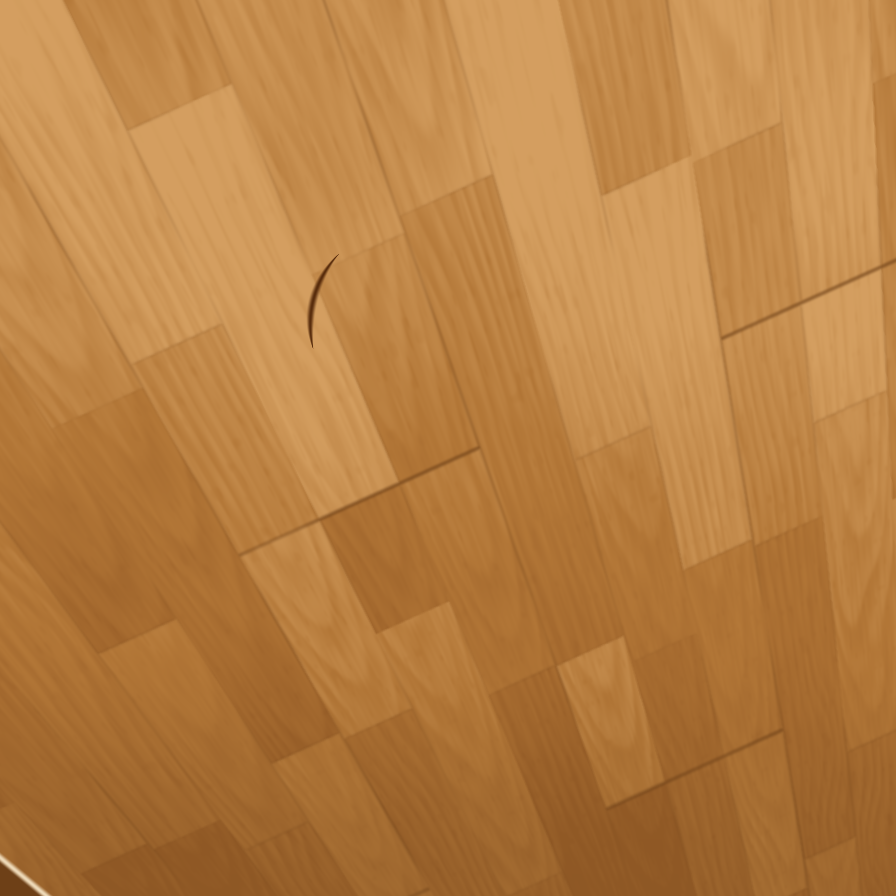
Reproduce this texture procedurally as a three.js fragment shader.

```glsl
// Worn three-strip laminate wood floor seen in tilted perspective.
varying vec2 vUv;

const vec2 VANISH = vec2(1.066, -1.018);   // where the long seams converge
const vec2 ACROSS = vec2(0.912, 0.41);     // direction of the end joints
const float STRIP = 0.0613;                // strip width on the floor
const float BOARD = 0.45;                  // board length on the floor

const vec3 DARK_WOOD = vec3(0.60, 0.37, 0.155);
const vec3 MID_WOOD = vec3(0.70, 0.465, 0.215);
const vec3 PALE_WOOD = vec3(0.83, 0.62, 0.375);
const vec3 SEAM = vec3(0.43, 0.25, 0.09);
const vec3 SCRATCH = vec3(0.32, 0.15, 0.03);
const vec3 TRIM = vec3(0.93, 0.85, 0.72);

float hash(vec2 p) {
  return fract(sin(dot(p, vec2(127.1, 311.7))) * 43758.5);
}

float noise(vec2 p) {
  vec2 i = floor(p), f = fract(p);
  f = f * f * (3.0 - 2.0 * f);
  return mix(mix(hash(i), hash(i + vec2(1.0, 0.0)), f.x),
             mix(hash(i + vec2(0.0, 1.0)), hash(i + vec2(1.0, 1.0)), f.x), f.y);
}

// Soft line of given half width around distance zero
float line(float dist, float halfWidth) {
  return 1.0 - smoothstep(0.0, halfWidth * 2.0, abs(dist));
}

vec3 woodColor(float tone) {
  vec3 c = mix(DARK_WOOD, MID_WOOD, clamp(tone * 2.0, 0.0, 1.0));
  return mix(c, PALE_WOOD, clamp(tone * 2.0 - 1.0, 0.0, 1.0));
}

// Growth rings, either straight or arched, with fine fibres; about -0.5 to 0.5
float grain(vec2 p, vec2 seed) {
  vec2 q = p + 37.0 * seed;
  float warp = noise(q * vec2(2.0, 0.5));
  float center = 0.3 + 0.4 * seed.y;
  float arched = 7.0 * (p.x - center) * (p.x - center) + 0.75 * p.y + 1.4 * warp;
  float straight = 6.0 * p.x + 2.2 * warp;
  float rings = fract(mix(straight, arched, step(0.45, seed.x)));
  float ringTone = smoothstep(0.0, 0.7, rings) - smoothstep(0.78, 1.0, rings);
  float fibre = noise(q * vec2(32.0, 2.2)) - 0.5;
  float fleck = smoothstep(0.72, 0.95, noise(q * vec2(24.0, 5.0)));
  float contrast = 0.2 + 0.35 * noise(q * vec2(1.5, 0.7) + 9.0);
  return (ringTone - 0.5) * contrast + 0.42 * fibre - 0.25 * fleck;
}

// Planks: three strips per board, three staves per strip
vec3 planks(vec2 uv) {
  vec2 rel = uv - VANISH;
  float depth = dot(rel, vec2(-ACROSS.y, ACROSS.x));
  float lengthwise = 1.0 / depth;
  float crosswise = (dot(rel, ACROSS) / depth - 0.148) / STRIP;

  float strip = floor(crosswise);
  float x = fract(crosswise);
  float row = floor((strip + 4.0) / 3.0);
  float odd = mod(row, 2.0);
  float along = (lengthwise - mix(0.624, 0.40, odd)) / BOARD;
  float board = floor(along);
  float y = fract(along);

  // Stave cuts, staggered on the middle strip of each board
  vec2 id = vec2(strip, board);
  float middle = 1.0 - abs(strip + 3.0 - 3.0 * row);
  middle = max(middle, 0.0);
  float jitter = 0.06 * (hash(id + 3.1) - 0.5);
  float cutA = mix(0.25 - 0.1 * middle, 0.32 + 0.2 * middle, odd) + jitter;
  float cutB = mix(0.74 - 0.18 * middle, 0.74 + 0.09 * middle, odd) - jitter;
  cutB += 0.1 * step(board, -0.5);
  float stave = step(cutA, y) + step(cutB, y);
  vec2 staveId = id + vec2(stave * 17.3, stave * 5.9);
  vec2 seed = vec2(hash(staveId), hash(staveId + 21.0));

  // Stave tone steps between neighbours, brighter toward the top
  float shift = 0.9 + 0.3 * step(row, 0.5) - 0.5 * board;
  float step01 = fract(shift + 0.35 * strip - 0.37 * stave);
  float tone = 0.44 * step01 - 0.01 + 0.58 * smoothstep(-0.1, 0.8, uv.y);
  tone += 0.27 * grain(vec2(x, lengthwise * 27.0), seed);
  tone += 0.2 * (noise(uv * 5.0 + seed * 9.0) - 0.5);
  vec3 color = woodColor(tone);

  // Faint seams measured in canvas units, strongest at board ends
  float toCanvas = BOARD * depth * depth;
  float side = min(x, 1.0 - x) * STRIP * depth;
  float cut = min(abs(y - cutA), abs(y - cutB)) * toCanvas;
  float end = min(y, 1.0 - y) * toCanvas;
  float nearest = floor(crosswise + 0.5);
  float boardSide = 1.0 - step(0.5, mod(nearest + 4.0, 3.0));
  float wear = smoothstep(0.05, 0.8, noise(uv * 13.0));
  float seam = line(side, 0.0017) * mix(0.16, 0.3, boardSide) * wear;
  seam = max(seam, line(cut, 0.0016) * 0.14 * wear);
  seam = max(seam, line(end, 0.002) * (0.38 + 0.25 * wear));
  return mix(color, SEAM, seam);
}

// Tapered arc scratch
float scratch(vec2 uv) {
  vec2 rel = uv - vec2(0.4605, 0.6376);
  float t = clamp((uv.y - 0.61) / 0.107, 0.0, 1.0);
  float halfWidth = 0.011 * t * (1.0 - t) + 0.0002;
  float inside = step(0.001, t) * step(t, 0.999) * step(rel.x, 0.0);
  return inside * line(length(rel) - 0.1142, halfWidth);
}

void main() {
  // Nine samples soften the stave edges and fine grain
  vec3 color = vec3(0.0);
  for (int i = 0; i < 9; i++) {
    vec2 cell = vec2(mod(float(i), 3.0), floor(float(i) / 3.0)) - 1.0;
    color += planks(vUv + cell * 0.001) / 9.0;
  }
  color = mix(color, SCRATCH, 0.95 * scratch(vUv));

  // Shade along the bottom, and pale trim in the lower left corner
  color *= mix(0.93, 1.0, smoothstep(0.0, 0.3, vUv.y));
  float trim = dot(vUv, vec2(0.637, 0.770)) - 0.0331;
  color = mix(color, SEAM, 1.0 - smoothstep(-0.004, 0.001, trim));
  color = mix(color, TRIM, line(trim, 0.0028));
  gl_FragColor = vec4(color, 1.0);
}
```
